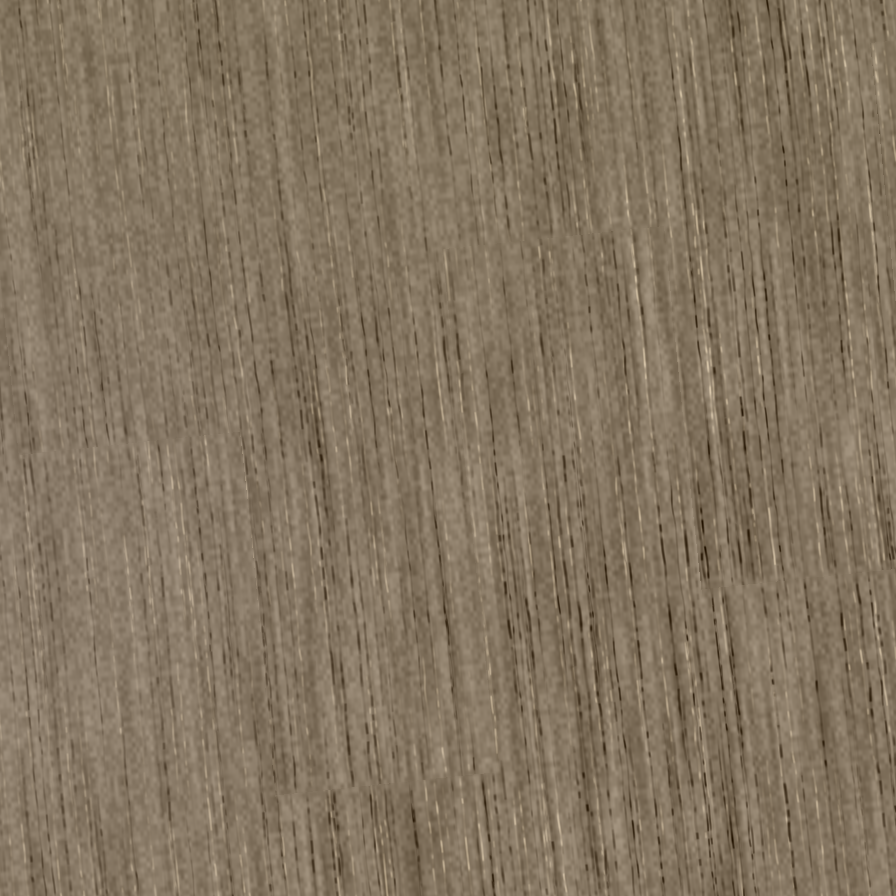
Reproduce this texture procedurally as a three.js fragment shader.

```glsl
// Brushed grey-brown wood veneer: fine, slightly leaning fibres with dark broken
// pores and pale flecks, laid in staggered strips whose butt joints shift the grain.
// Stretched value noise makes the fibres; hashed lanes place the pores and flecks.
varying vec2 vUv;

const vec3 WOOD_COLOR = vec3(0.527, 0.467, 0.387);
const vec3 PORE_DROP = vec3(0.215, 0.215, 0.210);
const vec3 FLECK_RISE = vec3(0.190, 0.182, 0.160);
const vec3 COOL_SHEEN = vec3(0.012, 0.014, 0.024);
const vec3 OLIVE_TINT = vec3(-0.007, -0.004, -0.010);
const float LEAN = 0.105;          // sideways drift of the grain per unit of height
const float STRIP_WIDTH = 0.25;
const float STRIP_START = 0.07;
const float JOINT_START = 0.49;
const float JOINT_STAGGER = 0.59;
const float JOINT_SOFTNESS = 0.012;
const float FIBRE_FINE = 0.120;    // tone amplitudes
const float FIBRE_WIDE = 0.042;
const float MOTTLE = 0.028;
const float GRIT = 0.100;
const float LINE_WANDER = 0.0016;  // sideways wobble of each pore line
const int PORE_LAYERS = 3;

float hash(vec2 p) {
  vec3 q = fract(vec3(p.xyx) * 0.1031);
  q += dot(q, q.yzx + 33.33);
  return fract((q.x + q.y) * q.z);
}

float noise(vec2 p) {
  vec2 cell = floor(p);
  vec2 f = fract(p);
  f = f * f * (3.0 - 2.0 * f);
  float low = mix(hash(cell), hash(cell + vec2(1.0, 0.0)), f.x);
  float high = mix(hash(cell + vec2(0.0, 1.0)), hash(cell + vec2(1.0, 1.0)), f.x);
  return mix(low, high, f.y);
}

// Noise centred on zero, drawn out along the grain
float fibre(vec2 grain, float across, float along, float seed) {
  return noise(grain * vec2(across, along) + seed) - 0.5;
}

// Thin broken lines, one per lane: x = dark pore, y = pale fleck beside it
vec2 poreLines(vec2 grain, float lanes, float seed) {
  float lane = floor(grain.x * lanes);
  vec2 key = vec2(lane + seed, seed * 1.7);
  float centre = 0.52 + 0.16 * hash(key);
  float offset = (fract(grain.x * lanes) - centre) / lanes;
  offset += LINE_WANDER * (noise(vec2(lane * 11.0 + seed, grain.y * 45.0)) - 0.5);
  float halfWidth = mix(0.0018, 0.0030, hash(key + 5.3));

  // Long runs of varied strength, pitted by short dashes
  float run = noise(vec2(lane * 3.0 + seed, grain.y * 3.6 + seed));
  float dash = noise(vec2(lane * 5.0 + seed, grain.y * 135.0));
  float gap = noise(vec2(lane * 9.0 + seed, grain.y * 34.0));
  float pits = smoothstep(0.3, 0.8, dash) * smoothstep(0.15, 0.6, gap);
  float dark = smoothstep(0.42, 0.95, run) * (0.32 + 0.88 * pits);
  dark *= 1.0 - smoothstep(0.0, halfWidth, abs(offset));

  float fleckRun = noise(vec2(lane * 7.0 + seed + 31.0, grain.y * 6.0));
  float fleck = smoothstep(0.58, 1.0, fleckRun) * (0.25 + 0.9 * smoothstep(0.4, 0.9, 1.0 - dash));
  fleck *= 1.0 - smoothstep(0.0, 0.0022, abs(offset + 0.0029));
  return vec2(dark, fleck);
}

void main() {
  // Grain space: x across the fibres, y along them
  vec2 grain = vec2(vUv.x + LEAN * vUv.y, vUv.y - LEAN * vUv.x);
  grain.x += 0.008 * (noise(grain * vec2(3.0, 2.5) + 8.0) - 0.5);

  // Staggered strips: each joint starts a new piece of grain
  float strip = floor((grain.x - STRIP_START) / STRIP_WIDTH);
  float alongStrip = grain.y - fract(JOINT_START + JOINT_STAGGER * strip);
  float seed = 17.0 * (floor(alongStrip) + 4.0);
  float jointDistance = abs(alongStrip - floor(alongStrip + 0.5));
  float jointFade = mix(0.35, 1.0, smoothstep(0.0, JOINT_SOFTNESS, jointDistance));

  // Fibre relief grows stronger to the right and towards the bottom
  float relief = mix(0.72, 1.1, smoothstep(0.0, 0.9, vUv.x + 0.2 * (0.5 - vUv.y)));
  relief *= jointFade * (0.8 + 0.4 * noise(vUv * 4.0 + 2.0));

  float tone = FIBRE_FINE * fibre(grain, 150.0, 10.0, seed);
  tone += FIBRE_WIDE * fibre(grain, 66.0, 4.0, seed + 40.0);
  tone *= relief;
  tone += MOTTLE * fibre(grain, 9.0, 5.0, 70.0);
  tone += GRIT * fibre(grain, 250.0, 170.0, 11.0);

  vec2 lines = vec2(0.0);
  for (int i = 0; i < PORE_LAYERS; i++) {
    float layer = float(i);
    lines = max(lines, poreLines(grain, 48.0 + 19.0 * layer, seed + 13.0 * layer));
  }
  lines *= relief;

  // Soft light at the left, a faint olive cast towards the top
  float sheen = 1.0 - smoothstep(0.0, 0.55, length((vUv - vec2(0.04, 0.42)) * vec2(1.0, 0.8)));
  vec3 color = WOOD_COLOR + tone;
  color += COOL_SHEEN * sheen + OLIVE_TINT * smoothstep(0.4, 1.0, vUv.y);
  color += FLECK_RISE * lines.y * (1.0 - lines.x);
  color -= PORE_DROP * lines.x;
  gl_FragColor = vec4(clamp(color, 0.0, 1.0), 1.0);
}
```
